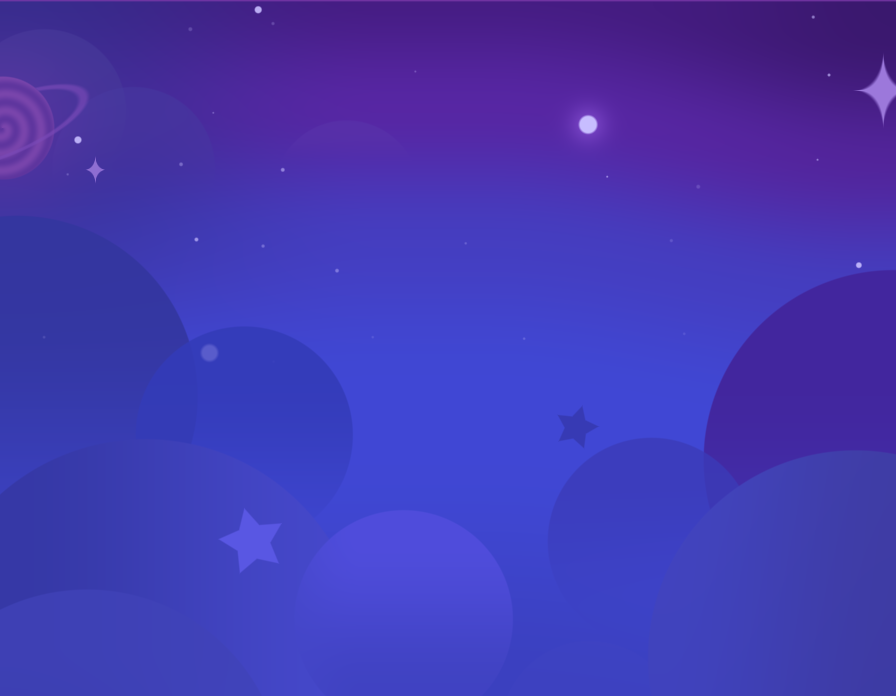
This background is drawn by a WebGL 2 fragment shader. Its source:

```glsl
#version 300 es
precision highp float;
// Dreamy night sky: a violet-to-blue gradient with layered round clouds,
// a ringed planet, a glowing moon, sparkles and hashed stars.
// Shapes are distance functions in units of canvas height, blended back to front.

uniform vec2 u_resolution;
out vec4 fragColor;

const float PI = 3.14159;

float hash(vec2 p) {
    vec3 q = fract(vec3(p.xyx) * 0.1031);
    q += dot(q, q.yzx + 33.33);
    return fract((q.x + q.y) * q.z);
}

float cover(float dist, float soft) {
    return 1.0 - smoothstep(-soft, soft, dist);
}

float disc(vec2 p, vec2 center, float radius, float soft) {
    return cover(length(p - center) - radius, soft);
}

float glow(vec2 p, vec2 center, float radius) {
    vec2 d = (p - center) / radius;
    return exp(-dot(d, d));
}

// Round cloud that dissolves below its crown over the length fade
float cloud(vec2 p, vec2 center, float radius, float fade, float soft) {
    float depth = center.y + radius - p.y;
    return disc(p, center, radius, soft) * (1.0 - smoothstep(0.2 * fade, fade, depth));
}

float fiveStar(vec2 p, float radius, float tilt, float soft) {
    float sector = PI / 5.0;
    float a = abs(mod(atan(p.y, p.x) - tilt + sector, 2.0 * sector) - sector);
    vec2 q = length(p) * vec2(cos(a), sin(a));
    vec2 tip = vec2(radius, 0.0);
    vec2 edge = 0.52 * radius * vec2(cos(sector), sin(sector)) - tip;
    return cover(dot(q - tip, normalize(vec2(edge.y, -edge.x))), soft);
}

float sparkle(vec2 p, vec2 arms) {
    vec2 q = pow(abs(p) / arms, vec2(0.55));
    return 1.0 - smoothstep(0.88, 1.08, q.x + q.y);
}

// One jittered star in each occupied grid cell
float starDust(vec2 p, float cell, float soft) {
    vec2 id = floor(p / cell);
    vec2 jitter = 0.15 + 0.7 * vec2(hash(id + 3.0), hash(id + 17.0));
    float size = mix(0.001, 0.0028, hash(id + 31.0));
    float lit = step(0.6, hash(id + 47.0)) * mix(0.2, 0.75, hash(id + 59.0));
    return lit * disc(p, (id + jitter) * cell, size, soft);
}

vec3 sky(vec2 p) {
    float y = p.y + 0.07 * smoothstep(0.7, 1.25, p.x);
    vec3 c = mix(vec3(0.23, 0.25, 0.75), vec3(0.25, 0.28, 0.83), smoothstep(0.0, 0.35, y));
    c = mix(c, vec3(0.27, 0.24, 0.75), smoothstep(0.45, 0.68, y));
    c = mix(c, vec3(0.34, 0.15, 0.64), smoothstep(0.65, 0.85, y));
    c = mix(c, vec3(0.27, 0.11, 0.51), smoothstep(0.84, 1.02, y));
    float left = 1.0 - smoothstep(0.0, 0.55, p.x);
    c = mix(c, vec3(0.19, 0.19, 0.56), 0.75 * left * smoothstep(0.4, 0.8, p.y));
    return c * (1.0 - 0.16 * glow(p, vec2(1.3, 1.02), 0.25));
}

vec3 paintPlanet(vec3 base, vec2 p, vec2 center, float radius, float soft) {
    vec2 d = p - center;
    float r = length(d) / radius;
    float swirl = 0.5 + 0.5 * sin(r * 19.0 + atan(d.y, d.x));
    vec3 body = mix(vec3(0.38, 0.21, 0.62), vec3(0.50, 0.28, 0.68), swirl);
    float inside = disc(p, center, radius, soft);
    vec3 c = mix(base, vec3(0.45, 0.22, 0.68), 0.45 * glow(p, center, radius * 1.6));
    c = mix(c, body, 0.85 * inside);
    // Tilted ring, hidden where it passes behind the body
    float tilt = 0.39;
    vec2 q = mat2(cos(tilt), -sin(tilt), sin(tilt), cos(tilt)) * d;
    float band = abs(length(q * vec2(1.0, 3.2)) - radius * 1.68) - 0.007;
    float front = 1.0 - inside * step(0.0, q.y);
    return mix(c, vec3(0.48, 0.29, 0.72), 0.65 * front * cover(band, 0.005));
}

void main() {
    vec2 p = gl_FragCoord.xy / u_resolution.y;
    float soft = 1.0 / u_resolution.y;
    vec3 starlight = vec3(0.78, 0.74, 1.0);
    vec3 c = sky(p);

    // Distant haze and planet
    c = mix(c, vec3(0.27, 0.23, 0.60), 0.6 * cloud(p, vec2(0.064, 0.841), 0.117, 0.22, soft));
    c = mix(c, vec3(0.27, 0.23, 0.63), 0.5 * cloud(p, vec2(0.192, 0.758), 0.117, 0.17, soft));
    c = mix(c, vec3(0.35, 0.21, 0.67), 0.5 * cloud(p, vec2(0.498, 0.722), 0.105, 0.065, soft));
    c = paintPlanet(c, p, vec2(0.004, 0.816), 0.074, soft);

    // Back clouds at left, then the stars
    c = mix(c, vec3(0.20, 0.21, 0.62), 0.9 * cloud(p, vec2(0.025, 0.431), 0.259, 0.65, soft));
    c = mix(c, vec3(0.20, 0.23, 0.72), 0.9 * cloud(p, vec2(0.351, 0.375), 0.156, 0.36, soft));
    c = mix(c, starlight, starDust(p, 0.115, soft) * smoothstep(0.45, 0.6, p.y));
    c = mix(c, starlight, 0.9 * disc(p, vec2(0.371, 0.986), 0.005, soft));
    c = mix(c, starlight, 0.9 * disc(p, vec2(0.112, 0.799), 0.005, soft));
    c = mix(c, starlight, 0.9 * disc(p, vec2(1.234, 0.619), 0.004, soft));
    c = mix(c, starlight, 0.25 * disc(p, vec2(0.301, 0.493), 0.012, 2.0 * soft));
    vec2 moon = vec2(0.845, 0.821);
    c = mix(c, vec3(0.56, 0.34, 0.86), 0.6 * glow(p, moon, 0.027));
    c = mix(c, starlight, disc(p, moon, 0.013, 1.5 * soft));
    vec3 lilac = vec3(0.61, 0.47, 0.86);
    c = mix(c, lilac, sparkle(p - vec2(1.269, 0.870), vec2(0.040, 0.056)));
    c = mix(c, lilac, 0.85 * sparkle(p - vec2(0.137, 0.756), vec2(0.016, 0.021)));

    // Right clouds
    c = mix(c, vec3(0.26, 0.15, 0.62), cloud(p, vec2(1.284, 0.339), 0.273, 0.75, soft));
    c = mix(c, vec3(0.23, 0.23, 0.72), 0.8 * cloud(p, vec2(0.936, 0.222), 0.149, 0.3, soft));
    c = mix(c, vec3(0.21, 0.22, 0.69), 0.9 * fiveStar(p - vec2(0.828, 0.386), 0.032, 0.04, soft));
    c = mix(c, vec3(0.26, 0.27, 0.76), 0.3 * disc(p, vec2(0.848, -0.050), 0.129, soft));
    vec3 rightTone = mix(vec3(0.25, 0.26, 0.74), vec3(0.24, 0.23, 0.64), smoothstep(0.95, 1.3, p.x));
    c = mix(c, rightTone + 0.025 * p.y, disc(p, vec2(1.229, 0.055), 0.298, soft));

    // Front clouds at left
    vec3 leftTone = mix(vec3(0.21, 0.22, 0.65), vec3(0.27, 0.28, 0.79), smoothstep(0.0, 0.5, p.x));
    c = mix(c, leftTone, disc(p, vec2(0.209, 0.055), 0.314, soft));
    vec3 puff = mix(vec3(0.25, 0.26, 0.76), vec3(0.31, 0.30, 0.86), smoothstep(0.0, 0.23, p.y));
    c = mix(c, puff, disc(p, vec2(0.580, 0.110), 0.157, soft) * smoothstep(0.36, 0.52, p.x));
    c = mix(c, vec3(0.25, 0.26, 0.72), 0.8 * cloud(p, vec2(0.125, -0.130), 0.283, 0.4, soft));
    c = mix(c, vec3(0.35, 0.34, 0.89), fiveStar(p - vec2(0.363, 0.222), 0.049, 0.56, soft));

    // Thin bright rim along the top
    c = mix(c, vec3(0.48, 0.22, 0.66), 0.8 * smoothstep(0.997, 0.999, p.y));
    fragColor = vec4(c, 1.0);
}
```
